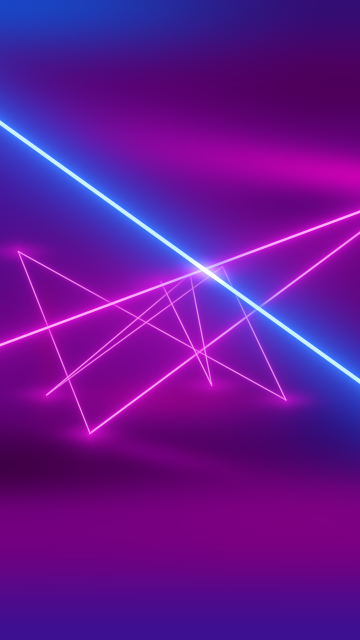
Reproduce this background procedurally as a Shadertoy shader.

```glsl
// Neon laser beams bouncing through a dark violet room.
// Soft tinted ellipses paint the walls and floor; distances to line
// segments give each beam a halo and a bright core.

// Soft ellipse, sheared so that its long axis follows a slope.
float blob(vec2 p, vec2 center, vec2 radius, float slope) {
    vec2 q = p - center;
    q.y -= slope * q.x;
    q /= radius;
    return exp(-dot(q, q));
}

float segmentDistance(vec2 p, vec2 a, vec2 b) {
    vec2 ab = b - a;
    return length(p - a - ab * clamp(dot(p - a, ab) / dot(ab, ab), 0.0, 1.0));
}

// Lays a wide halo, a tight halo and a smooth-edged core over the colour.
vec3 addBeam(vec3 color, float d, float width, vec3 halo, vec3 core, float strength) {
    float pixel = 1.0 / iResolution.x;
    color = mix(color, halo, strength * 0.5 * exp(-d / (width * 14.0)));
    color = mix(color, halo * 1.15, strength * exp(-d / (width * 3.0)));
    float line = 1.0 - smoothstep(width - 0.7 * pixel, width + 0.7 * pixel, d);
    return mix(color, core, line * mix(0.75, 1.0, strength));
}

vec3 room(vec2 p) {
    // Vertical bands from the floor to the ceiling
    vec3 color = mix(vec3(0.24, 0.06, 0.57), vec3(0.45, 0.0, 0.50), smoothstep(0.0, 0.30, p.y));
    color = mix(color, vec3(0.31, 0.0, 0.37), smoothstep(0.34, 0.50, p.y));
    color = mix(color, vec3(0.39, 0.01, 0.49), smoothstep(0.52, 0.70, p.y));
    color = mix(color, vec3(0.34, 0.0, 0.43), smoothstep(1.30, 1.52, p.y));
    vec3 ceiling = mix(vec3(0.09, 0.28, 0.78), vec3(0.20, 0.05, 0.45), smoothstep(0.0, 0.95, p.x));
    color = mix(color, ceiling, smoothstep(1.52, 1.77, p.y));

    // Upper wall: violet left side, magenta streak, shaded right side
    color = mix(color, vec3(0.24, 0.08, 0.60), 0.75 * blob(p, vec2(0.0, 1.30), vec2(0.30, 0.28), 0.0));
    color = mix(color, vec3(0.56, 0.01, 0.62), 0.75 * blob(p, vec2(0.50, 1.36), vec2(0.45, 0.11), -0.15));
    color = mix(color, vec3(0.29, 0.0, 0.33), 0.75 * blob(p, vec2(0.95, 1.54), vec2(0.35, 0.11), 0.0));
    color = mix(color, vec3(0.29, 0.0, 0.42), 0.75 * blob(p, vec2(0.88, 1.20), vec2(0.22, 0.06), 0.0));
    color = mix(color, vec3(0.82, 0.0, 0.71), 0.90 * blob(p, vec2(1.05, 1.28), vec2(0.48, 0.055), -0.13));

    // Back wall glow and its lit corners
    color = mix(color, vec3(0.58, 0.03, 0.66), 0.70 * blob(p, vec2(0.53, 0.90), vec2(0.28, 0.22), 0.0));
    color = mix(color, vec3(0.50, 0.0, 0.43), 0.45 * blob(p, vec2(0.13, 0.82), vec2(0.035, 0.16), 0.0));
    color = mix(color, vec3(0.48, 0.0, 0.50), 0.50 * blob(p, vec2(0.76, 0.78), vec2(0.04, 0.14), 0.0));

    // Floor: navy right, dark left, magenta reflections
    color = mix(color, vec3(0.12, 0.04, 0.46), 0.85 * blob(p, vec2(1.02, 0.62), vec2(0.27, 0.18), 0.0));
    color = mix(color, vec3(0.23, 0.0, 0.25), 0.80 * blob(p, vec2(0.0, 0.48), vec2(0.38, 0.08), 0.0));
    color = mix(color, vec3(0.57, 0.0, 0.51), 0.75 * blob(p, vec2(0.48, 0.67), vec2(0.27, 0.055), 0.0));
    color = mix(color, vec3(0.53, 0.0, 0.57), 0.60 * blob(p, vec2(0.42, 0.52), vec2(0.25, 0.035), -0.22));
    return mix(color, vec3(0.51, 0.0, 0.51), 0.75 * blob(p, vec2(0.90, 0.34), vec2(0.50, 0.13), 0.0));
}

void mainImage(out vec4 fragColor, in vec2 fragCoord) {
    // The canvas is one unit wide and 16/9 units high
    vec2 p = fragCoord / iResolution.xy * vec2(1.0, 16.0 / 9.0);
    vec3 color = room(p);
    vec3 magenta = vec3(0.86, 0.04, 0.82);
    vec3 palepink = vec3(1.0, 0.72, 0.98);

    // Broad blue light around the main beam
    float blueDistance = segmentDistance(p, vec2(-0.1, 1.509), vec2(1.1, 0.646));
    color = mix(color, vec3(0.16, 0.22, 0.82), 0.65 * exp(-pow(blueDistance / 0.11, 2.0)));

    // One thin ray reflected from corner to corner
    vec2 path[9] = vec2[9](
        vec2(1.0, 1.132), vec2(0.250, 0.574), vec2(0.051, 1.079),
        vec2(0.794, 0.667), vec2(0.618, 1.037), vec2(0.130, 0.681),
        vec2(0.528, 1.016), vec2(0.588, 0.708), vec2(0.447, 0.995));
    for (int i = 0; i < 8; i++) {
        vec2 corner = path[i + 1];
        color = mix(color, magenta, 0.45 * blob(p, corner, vec2(0.07, 0.022), 0.0));
        float d = segmentDistance(p, path[i], corner);
        bool nearRay = i == 0;
        color = addBeam(color, d, nearRay ? 0.0026 : 0.0017, magenta, palepink, nearRay ? 0.75 : 0.35);
    }

    // Long pink beam, then the blue beam in front
    float pinkDistance = segmentDistance(p, vec2(-0.1, 0.782), vec2(1.1, 1.227));
    color = addBeam(color, pinkDistance, 0.0033, magenta, palepink, 0.85);
    color = addBeam(color, blueDistance, 0.0055, vec3(0.20, 0.50, 0.98), vec3(0.82, 0.97, 1.0), 0.85);

    // Flare where the two beams cross
    color += vec3(0.45, 0.30, 0.40) * blob(p, vec2(0.575, 1.022), vec2(0.05, 0.025), -0.2);

    fragColor = vec4(clamp(color, 0.0, 1.0), 1.0);
}
```
